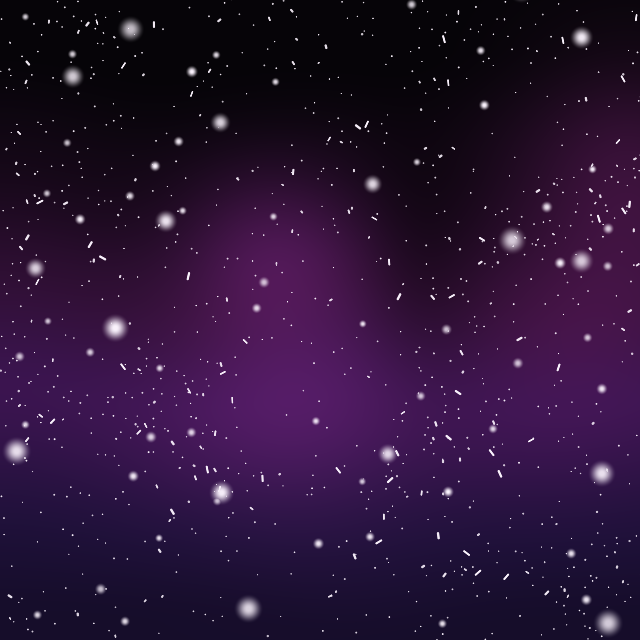
Give the GLSL for this background, as a three.js fragment shader.

```glsl
varying vec2 vUv;

const vec3 STAR_COLOR = vec3(0.98, 0.95, 0.99);

vec2 hash2(vec2 p) {
  vec3 q = fract(p.xyx * vec3(0.1031, 0.1030, 0.0973));
  q += dot(q, q.yzx + 33.33);
  return fract((q.xx + q.yz) * q.zy);
}

float valueNoise(vec2 p) {
  vec2 cell = floor(p);
  vec2 f = fract(p);
  f = f * f * (3.0 - 2.0 * f);
  float low = mix(hash2(cell).x, hash2(cell + vec2(1.0, 0.0)).x, f.x);
  float high = mix(hash2(cell + vec2(0.0, 1.0)).x, hash2(cell + 1.0).x, f.x);
  return mix(low, high, f.y);
}

float segmentDistance(vec2 p, vec2 a, vec2 b) {
  vec2 ab = b - a;
  return length(p - a - ab * clamp(dot(p - a, ab) / dot(ab, ab), 0.0, 1.0));
}

float glow(vec2 p, vec2 center, vec2 spread) {
  vec2 d = (p - center) / spread;
  return exp(-dot(d, d));
}

float starArm(vec2 p, vec2 a, vec2 b, float width) {
  float d = segmentDistance(p, a, b) / width;
  return exp(-d * d);
}

// Crowding of stars, from 0 in the voids to 1 in the streams
float crowding(vec2 p) {
  float arms = starArm(p, vec2(0.72, 0.56), vec2(0.97, 0.74), 0.06);
  arms = max(arms, starArm(p, vec2(0.61, 0.23), vec2(0.70, 0.43), 0.045));
  arms = max(arms, starArm(p, vec2(0.26, 0.42), vec2(0.36, 0.22), 0.045));
  arms = max(arms, starArm(p, vec2(0.03, 0.40), vec2(0.04, 0.58), 0.05));
  arms = max(arms, starArm(p, vec2(0.16, 0.84), vec2(0.18, 0.99), 0.035));
  arms = max(arms, starArm(p, vec2(0.92, 0.05), vec2(0.93, 0.17), 0.04));
  float patches = smoothstep(0.55, 0.95, valueNoise(p * 9.0 + 4.0));
  return clamp(arms * 0.8 + patches * 0.5, 0.0, 1.0);
}

// Scattered capsules; core is the solid fraction of the radius
float starLayer(vec2 uv, float cells, vec2 chance, float radius, float reach, float core, float seed) {
  float light = 0.0;
  vec2 home = floor(uv * cells);
  for (int j = -1; j <= 1; j++) {
    for (int i = -1; i <= 1; i++) {
      vec2 cell = home + vec2(float(i), float(j));
      vec2 key = cell + seed;
      vec2 pick = hash2(key + 71.0);
      float density = crowding((cell + 0.5) / cells);
      if (pick.x < mix(chance.x, chance.y, density)) {
        vec2 center = (cell + 0.05 + 0.9 * hash2(key)) / cells;
        vec2 shape = hash2(key + 153.0);
        float angle = 1.57 + (shape.x - 0.5) * 2.2;
        vec2 arm = vec2(cos(angle), sin(angle)) * (reach * shape.y * shape.y + 0.00001);
        float size = radius * mix(0.65, 1.0, pick.y);
        float d = segmentDistance(uv, center - arm, center + arm);
        float body = 1.0 - smoothstep(size * core, size, d);
        light = max(light, body * mix(0.75, 1.0, shape.y));
      }
    }
  }
  return light;
}

// Night sky from navy below through violet to black above
vec3 nebula(vec2 uv) {
  float y = uv.y + (valueNoise(uv * 3.5 + 8.0) - 0.5) * 0.06;
  vec3 color = mix(vec3(0.085, 0.05, 0.165), vec3(0.12, 0.065, 0.225), smoothstep(0.0, 0.18, y));
  color = mix(color, vec3(0.23, 0.08, 0.31), smoothstep(0.12, 0.37, y));
  color = mix(color, vec3(0.19, 0.06, 0.21), smoothstep(0.36, 0.56, y));
  color = mix(color, vec3(0.085, 0.03, 0.095), smoothstep(0.50, 0.74, y));
  color = mix(color, vec3(0.022, 0.015, 0.03), smoothstep(0.68, 0.92, y));

  color *= 1.0 - 0.4 * glow(uv, vec2(0.66, 0.63), vec2(0.10, 0.20));
  color += vec3(0.10, 0.03, 0.09) * glow(uv, vec2(0.46, 0.37), vec2(0.20, 0.20));
  color += vec3(0.14, 0.04, 0.15) * glow(uv, vec2(0.42, 0.62), vec2(0.14, 0.13));
  color += vec3(0.15, 0.04, 0.14) * glow(uv, vec2(0.98, 0.72), vec2(0.17, 0.20));
  color += vec3(0.05, 0.01, 0.04) * glow(uv, vec2(0.88, 0.48), vec2(0.15, 0.15));
  return color;
}

void main() {
  vec3 color = nebula(vUv);

  // Dust, streaks, small glows and large glows
  float dust = starLayer(vUv, 64.0, vec2(0.13, 0.48), 0.0024, 0.0, 0.2, 11.0);
  float streaks = starLayer(vUv, 42.0, vec2(0.08, 0.42), 0.0028, 0.0048, 0.35, 207.0);
  float smallGlows = starLayer(vUv, 11.0, vec2(0.38, 0.75), 0.0105, 0.0, 0.08, 419.0);
  float largeGlows = starLayer(vUv, 6.0, vec2(0.30, 0.60), 0.025, 0.0, 0.08, 633.0);

  float light = max(max(dust, streaks), max(smallGlows, largeGlows));
  gl_FragColor = vec4(mix(color, STAR_COLOR, light), 1.0);
}
```
